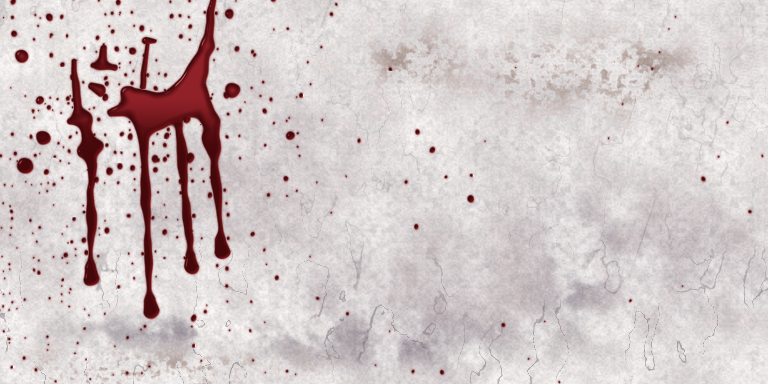
Write a Shadertoy shader that draws this texture.

```glsl
// Pale weathered plaster wall with glossy dark red paint splashes and drips at the left.

float hash(vec2 p) {
    return fract(sin(dot(p, vec2(127.1, 311.7))) * 43758.5453);
}

float noise(vec2 p) {
    vec2 i = floor(p), f = fract(p);
    f = f * f * (3. - 2. * f);
    return mix(mix(hash(i), hash(i + vec2(1, 0)), f.x),
               mix(hash(i + vec2(0, 1)), hash(i + vec2(1, 1)), f.x), f.y);
}

float fbm(vec2 p) {
    float sum = 0., amp = .5;
    for (int i = 0; i < 5; i++) {
        sum += amp * noise(p);
        p = mat2(1.6, 1.2, -1.2, 1.6) * p + 7.3;
        amp *= .5;
    }
    return sum;
}

// Capsule from ends.xy to ends.zw with a radius at each end.
float taper(vec2 p, vec4 ends, vec2 radii) {
    vec2 ab = ends.zw - ends.xy;
    float h = clamp(dot(p - ends.xy, ab) / dot(ab, ab), 0., 1.);
    return length(p - ends.xy - ab * h) - mix(radii.x, radii.y, h);
}

// Smooth union.
float join(float a, float b) {
    float k = .024, h = max(k - abs(a - b), 0.) / k;
    return min(a, b) - h * h * k * .25;
}

// Thin run of paint ending in a heavy bead.
float drip(vec2 p, vec4 ends) {
    float run = taper(p, ends, vec2(.013, .008)) + .003 * sin(p.y * 38. + ends.x * 30.);
    return join(run, taper(p, vec4(ends.zw + vec2(-.002, .025), ends.zw), vec2(.009, .018)));
}

// Droplets on a jittered grid, thinning out away from the splash.
float droplets(vec2 p, float cell, float density) {
    vec2 id = floor(p / cell), mid = (id + .5) * cell;
    float r = cell * mix(.07, .22, pow(hash(id + 3.7), 3.));
    vec2 c = mid + cell * .5 * (vec2(hash(id + 11.3), hash(id + 23.9)) - .5);
    vec2 away = (mid - vec2(.36, .76)) / vec2(.32, .36);
    float chance = density * exp(-dot(away, away)) + .025 * smoothstep(1.6, .6, mid.x);
    return hash(id + cell * 91.) < chance ? length((p - c) * vec2(1, .85)) - r : 1.;
}

float paint(vec2 p) {
    vec2 w = p + .006 * (vec2(noise(p * 32.), noise(p * 32. + 40.)) - .5);
    // Main pool with its rising streak
    float d = taper(w, vec4(.557, 1.02, .538, .88), vec2(.007, .014));
    d = join(d, taper(w, vec4(.538, .88, .49, .75), vec2(.012, .045)));
    d = join(d, taper(w, vec4(.49, .74, .39, .7), vec2(.042, .044)));
    d = join(d, taper(w, vec4(.335, .755, .39, .71), vec2(.022, .045)));
    d = join(d, taper(w, vec4(.288, .705, .37, .73), vec2(.008, .03)));
    d = join(d, taper(w, vec4(.51, .75, .553, .68), vec2(.028, .018)));
    d = join(d, taper(w, vec4(.545, .64, .555, .61), vec2(.018, .015)));
    // Long drips
    d = join(d, drip(w, vec4(.372, .66, .393, .192)));
    d = join(d, drip(w, vec4(.467, .67, .5, .307)));
    d = join(d, drip(w, vec4(.552, .68, .578, .345)));
    // Separate run at the left
    float s = taper(w, vec4(.193, .84, .203, .71), vec2(.006, .013));
    s = join(s, taper(w, vec4(.185, .685, .222, .69), vec2(.009, .018)));
    s = join(s, taper(w, vec4(.215, .69, .235, .62), vec2(.008, .02)));
    s = join(s, taper(w, vec4(.212, .605, .255, .62), vec2(.011, .013)));
    s = join(s, drip(w, vec4(.238, .6, .237, .276)));
    // Small splashes above
    s = min(s, join(taper(w, vec4(.272, .875, .267, .84), vec2(.009, .013)),
                    taper(w, vec4(.24, .829, .297, .824), vec2(.005, .009))));
    s = min(s, taper(w, vec4(.238, .775, .262, .764), vec2(.009, .015)));
    s = min(s, taper(w, vec4(.38, .895, .402, .891), vec2(.011, .006)));
    s = min(s, taper(w, vec4(.384, .885, .37, .775), vec2(.006, .008)));
    // Large separate drops
    s = min(s, length(w - vec2(.055, .855)) - .017);
    s = min(s, length(w - vec2(.065, .567)) - .02);
    s = min(s, length(w - vec2(.113, .64)) - .018);
    s = min(s, length(w - vec2(.606, .765)) - .019);
    s = min(s, length(w - vec2(.104, .74)) - .011);
    // Fine spatter
    s = min(s, droplets(w, .052, .6));
    s = min(s, min(droplets(w + .013, .031, .5), droplets(w + .4, .019, .25)));
    return min(d, s);
}

// Soft elliptical stain: centre in xy, size in zw.
float stain(vec2 p, vec4 s) {
    vec2 q = (p - s.xy) / s.zw;
    return exp(-dot(q, q));
}

vec3 wall(vec2 p) {
    float cloud = fbm(p * 4.5 + 3.), patchy = fbm(p * 13.), grain = fbm(p * 75.);
    // Cool grey weathering
    float grey = .5 * stain(p, vec4(.08, .42, .35, .25)) + .5 * stain(p, vec4(.75, .5, .25, .22))
               + .7 * stain(p, vec4(1.1, .2, .38, .16)) + .8 * stain(p, vec4(1.8, .32, .35, .2));
    vec3 col = mix(vec3(.93, .92, .915), vec3(.74, .7, .72),
                   clamp(grey * (.3 + patchy) + (cloud - .42) * .9, 0., .9));
    float dark = stain(p, vec4(.47, .135, .3, .045)) + .8 * stain(p, vec4(1.02, .11, .3, .07))
               + .8 * stain(p, vec4(1.5, .28, .09, .16));
    col = mix(col, vec3(.59, .56, .6), dark * smoothstep(.4, .68, patchy + .1 * cloud) * .8);
    // Brown pitted patches
    float rust = stain(p, vec4(1.08, .84, .12, .07)) + stain(p, vec4(1.38, .81, .1, .08))
               + stain(p, vec4(1.64, .81, .15, .09)) + stain(p, vec4(.4, .03, .35, .05));
    col = mix(col, vec3(.56, .47, .44),
              min(rust + .18, 1.) * smoothstep(.48, .72, grain * .6 + patchy * .5) * .75);
    // Mostly vertical hairline cracks
    float vein = abs(noise(p * vec2(24, 8) + 2.5 * fbm(p * 11.)) - .5);
    float cracked = smoothstep(.45, .65, noise(p * 7. + 9.)) * mix(.45, .15, smoothstep(.1, .5, p.y));
    col = mix(col, vec3(.42, .38, .4), cracked * (1. - smoothstep(.005, .035, vein)));
    return col + (grain - .48) * .22 + (noise(p * 230.) - .5) * .07;
}

void mainImage(out vec4 fragColor, in vec2 fragCoord) {
    vec2 p = fragCoord / iResolution.y;
    float px = 1. / iResolution.y, e = .003, d = paint(p);
    vec2 slope = vec2(paint(p + vec2(e, 0)) - d, paint(p + vec2(0, e)) - d) / e;
    // Dark rims and runs, brighter pool, light from upper left
    float pool = smoothstep(.6, .76, p.y) * smoothstep(.002, .02, -d);
    vec3 red = mix(vec3(.27, .03, .04), vec3(.57, .13, .16), pool);
    float facing = dot(slope, vec2(-.7, .7));
    red += vec3(.22, .05, .06) * max(-facing, 0.) * (1. - smoothstep(0., .012, -d));
    float glint = smoothstep(.75, 1., facing) * (1. - smoothstep(0., .003, abs(d + .006)));
    red += vec3(.45, .33, .34) * glint * smoothstep(.4, .7, noise(p * 45.));
    // Pink stain around the paint, then the paint
    vec3 col = wall(p);
    col *= mix(vec3(1), vec3(.9, .74, .75), .6 * (1. - smoothstep(0., .007, d)));
    col = mix(col, red, 1. - smoothstep(-px, px, d));
    fragColor = vec4(clamp(col, 0., 1.), 1);
}
```
